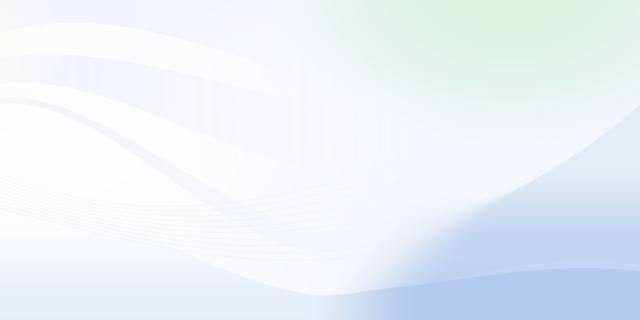
This background is drawn by a Shadertoy shader. Its source:

```glsl
const vec3 BASE_LEFT = vec3(0.948, 0.958, 0.987);
const vec3 BASE_RIGHT = vec3(0.952, 0.964, 0.990);
const vec3 WHITE = vec3(0.984, 0.991, 0.996);
const vec3 CREAM = vec3(0.995, 0.995, 0.95);
const vec3 GREEN = vec3(0.858, 0.95, 0.892);
const vec3 MIST = vec3(0.895, 0.925, 0.97);
const vec3 SKY = vec3(0.76, 0.84, 0.942);
const vec3 DEEP = vec3(0.69, 0.79, 0.925);
const vec3 LINE = vec3(0.87, 0.90, 0.95);
const float RIBBON_END = 0.6;
const float SWELL_START = 0.52;
const float LINE_COUNT = 10.0;
const float LINE_WIDTH = 0.001;
const float LINE_ALPHA = 0.24;
const float STREAK_SCALE = 75.0;
const float STREAK_ALPHA = 0.011;

float hash(float n) {
    return fract(sin(n * 127.1) * 437.58);
}

float gradientNoise(float x) {
    float cell = floor(x), f = x - cell;
    float left = (hash(cell) * 2.0 - 1.0) * f;
    float right = (hash(cell + 1.0) * 2.0 - 1.0) * (f - 1.0);
    return mix(left, right, f * f * f * (f * (f * 6.0 - 15.0) + 10.0));
}

// Cubic through four heights spaced evenly over t = 0..1
float curve(float t, vec4 heights) {
    float u = clamp(t, 0.0, 1.0) * 3.0;
    float a = 1.0 - u, b = 2.0 - u, c = 3.0 - u;
    return dot(heights, vec4(a * b * c / 6.0, u * b * c / 2.0,
                             -u * a * c / 2.0, u * a * b / 6.0));
}

float below(float y, float edge, float softness) {
    return smoothstep(-softness, softness, edge - y);
}

float glow(vec2 p, vec2 center, vec2 radius, float core) {
    return 1.0 - smoothstep(core, 1.0, length((p - center) / radius));
}

void mainImage(out vec4 fragColor, in vec2 fragCoord) {
    vec2 p = fragCoord / iResolution.xy;
    float aa = 0.8 / iResolution.y;
    float ribbonT = p.x / RIBBON_END;
    float swellT = (p.x - SWELL_START) / (1.0 - SWELL_START);

    // Base wash and green glow
    vec3 color = mix(BASE_LEFT, BASE_RIGHT, smoothstep(0.1, 0.6, p.x));
    color = mix(color, WHITE, 0.55 * glow(p, vec2(0.42, 0.6), vec2(0.3, 0.5), 0.0));
    color = mix(color, GREEN, glow(p, vec2(0.8, 1.05), vec2(0.4, 0.52), 0.28));

    // Vertical streaks behind the ribbons
    float streakZone = smoothstep(0.45, 0.55, p.y) * (1.0 - smoothstep(0.76, 0.86, p.y))
                     * (1.0 - smoothstep(0.5, 0.75, p.x));
    color += STREAK_ALPHA * streakZone * gradientNoise(p.x * STREAK_SCALE);

    // White ribbons
    float upperTop = curve(ribbonT, vec4(0.896, 0.914, 0.807, 0.693));
    float upperBottom = curve(ribbonT, vec4(0.818, 0.807, 0.716, 0.654));
    float middleTop = curve(ribbonT, vec4(0.737, 0.672, 0.521, 0.497));
    float middleBottom = curve(ribbonT, vec4(0.698, 0.568, 0.344, 0.302));
    float lowerTop = curve(ribbonT, vec4(0.674, 0.531, 0.271, 0.266));
    float ribbons = below(p.y, upperTop, aa) - below(p.y, upperBottom, aa)
                  + below(p.y, middleTop, aa) - below(p.y, middleBottom, aa)
                  + below(p.y, lowerTop, aa);
    color = mix(color, WHITE, 0.9 * ribbons * (1.0 - smoothstep(0.24, 0.62, p.x)));
    color = mix(color, vec3(1.0), 0.7 * ribbons * glow(p, vec2(0.1, 0.52), vec2(0.35, 0.4), 0.0));
    color = mix(color, CREAM, 0.5 * glow(p, vec2(0.0, 0.8), vec2(0.11, 0.34), 0.0));

    // Blue field: crisp edge on the right, dissolving toward the left
    float fieldEdge = curve(swellT, vec4(0.206, 0.302, 0.445, 0.674));
    float edgeSoftness = aa + 0.13 * (1.0 - smoothstep(0.6, 0.82, p.x));
    float fieldStart = 0.49 + 0.26 * p.y;
    float field = below(p.y, fieldEdge, edgeSoftness)
                * smoothstep(fieldStart, fieldStart + 0.15 + 0.2 * p.y, p.x);
    vec3 blue = mix(SKY, MIST, smoothstep(0.23, 0.5, p.y));
    blue = mix(DEEP, blue, smoothstep(-0.05, 0.28, p.y));
    color = mix(color, blue, field);

    // Pale crest, then the lower wave
    float waveLeft = curve(ribbonT, vec4(0.349, 0.284, 0.122, 0.096));
    float waveRight = curve(swellT, vec4(0.088, 0.117, 0.156, 0.151));
    float wave = mix(waveLeft, waveRight, smoothstep(0.48, 0.62, p.x));
    float crest = wave + 0.025 * smoothstep(0.62, 0.9, p.x);
    color = mix(color, MIST, 0.15 * below(p.y, crest, aa) * smoothstep(0.62, 0.8, p.x));
    vec3 shallow = mix(MIST + 0.006, WHITE, smoothstep(0.0, 0.34, p.y));
    vec3 waveColor = mix(shallow, mix(DEEP, SKY, 0.15), smoothstep(0.47, 0.66, p.x));
    color = mix(color, waveColor, below(p.y, wave, aa));

    // Fan of fine lines
    float lines = 0.0;
    for (float i = 0.0; i < LINE_COUNT; i++) {
        vec4 heights = mix(vec4(0.458, 0.362, 0.518, 0.753),
                           vec4(0.349, 0.203, 0.245, 0.674), i / (LINE_COUNT - 1.0));
        float gap = abs(p.y - curve(p.x, heights));
        lines = max(lines, 1.0 - smoothstep(0.0, LINE_WIDTH + aa, gap));
    }
    float lineFade = 1.0 - 0.6 * smoothstep(0.3, 0.8, p.x);
    color = mix(color, LINE, LINE_ALPHA * lines * lineFade * (1.0 - field));

    fragColor = vec4(clamp(color, 0.0, 1.0), 1.0);
}
```
